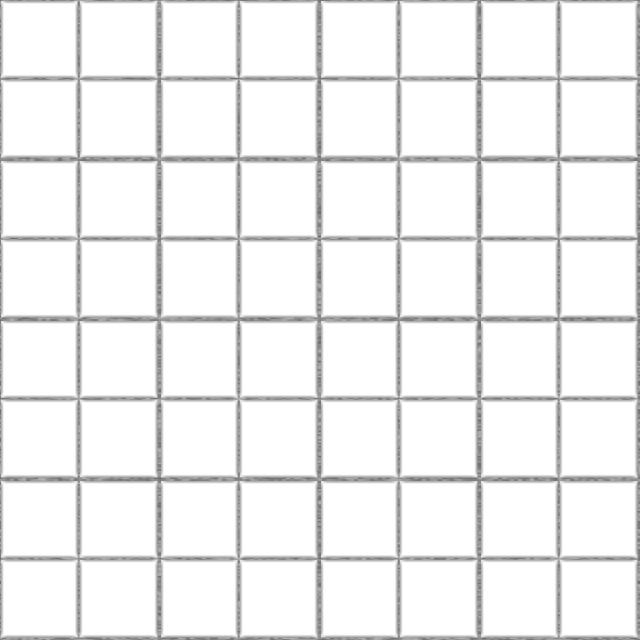
Reproduce this pattern procedurally as a Shadertoy shader.

```glsl
// White glazed tiles in 4 by 4 blocks of 2 by 2, with wide grout between blocks
// and narrow grout inside them. Distances to the joints drive grout and a soft
// bevel; wrapping value noise, stretched sideways, gives the grout its grain.

const float BLOCKS = 4.0;           // blocks per canvas side
const float WIDE_HALF = 0.0112;     // half joint widths, in blocks
const float NARROW_HALF = 0.0064;
const float NARROW_OFFSET = 0.497;  // narrow joint, measured from the wide one
const float JOINT_SHIFT = 0.005;    // wide joints sit just inside the block edge
const float BEVEL_WIDTH = 0.021;
const float CORNER_FADE = 0.045;
const vec2 GRAIN_CELLS = vec2(160.0, 384.0);

const vec3 GLAZE = vec3(1.0);
const vec3 BEVEL_EDGE = vec3(0.67);
const vec3 GROUT_DARK = vec3(0.43);
const vec3 GROUT_LIGHT = vec3(0.70);

float hash(vec2 p) {
    vec3 q = fract(vec3(p.xyx) * 0.1031);
    q += dot(q, q.yzx + 33.33);
    return fract((q.x + q.y) * q.z);
}

// Value noise that repeats after the given number of cells
float wrappedNoise(vec2 p, vec2 cells) {
    vec2 i = floor(p);
    vec2 f = fract(p);
    f = f * f * (3.0 - 2.0 * f);
    vec2 a = mod(i, cells);
    vec2 b = mod(i + 1.0, cells);
    return mix(mix(hash(a), hash(vec2(b.x, a.y)), f.x),
               mix(hash(vec2(a.x, b.y)), hash(b), f.x), f.y);
}

// Distance to the nearest whole number, per axis
vec2 lineDistance(vec2 p) {
    return abs(fract(p + 0.5) - 0.5);
}

// Signed distance to the joint edges per axis, negative inside grout
vec2 jointGap(vec2 p) {
    vec2 wide = lineDistance(p) - WIDE_HALF;
    vec2 narrow = lineDistance(p - NARROW_OFFSET) - NARROW_HALF;
    return min(wide, narrow);
}

// Glaze darkens towards the joints and lightens again at the corners
vec3 tileColor(vec2 gap) {
    float edge = min(gap.x, gap.y);
    float along = max(gap.x, gap.y);
    float shade = 1.0 - smoothstep(0.0, BEVEL_WIDTH, edge);
    shade *= mix(0.35, 1.0, smoothstep(0.0, CORNER_FADE, along));
    return mix(GLAZE, BEVEL_EDGE, shade);
}

vec3 groutColor(vec2 uv) {
    float grain = wrappedNoise(uv * GRAIN_CELLS, GRAIN_CELLS);
    return mix(GROUT_DARK, GROUT_LIGHT, grain);
}

void mainImage(out vec4 fragColor, in vec2 fragCoord) {
    vec2 uv = fragCoord / iResolution.xy;
    float pixel = BLOCKS / iResolution.y;

    // Blocks count from the upper left
    vec2 p = vec2(uv.x, 1.0 - uv.y) * BLOCKS + JOINT_SHIFT;
    vec2 gap = jointGap(p);

    float grout = clamp(0.5 - min(gap.x, gap.y) / pixel, 0.0, 1.0);
    vec3 color = mix(tileColor(gap), groutColor(uv), grout);
    fragColor = vec4(color, 1.0);
}
```
